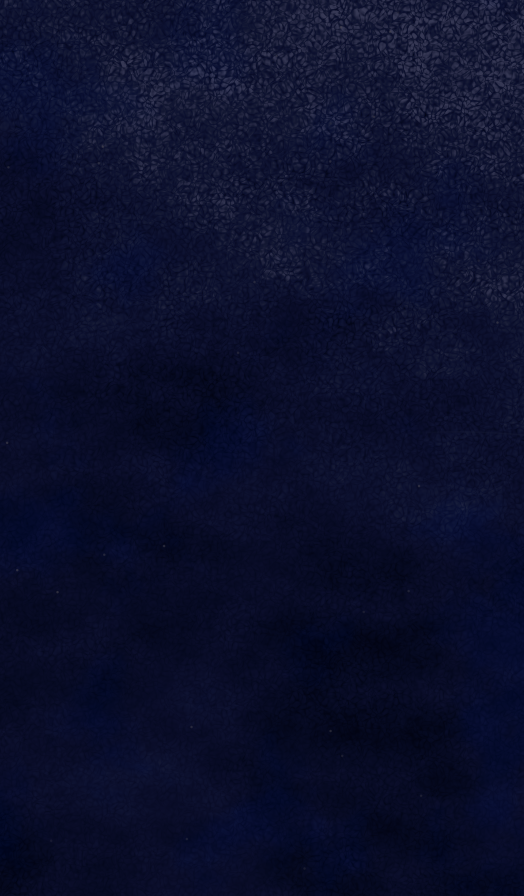
Reproduce this texture procedurally as a WebGL 1 fragment shader.

```glsl
precision highp float;
// Dark navy leather: a pebbled hide whose dull sheen fades from the upper
// right down into deep blue. Cells and ridged gradient noise form the creases,
// layered noise the cloudy dye, and sparse specks and one scratch the wear.

uniform vec2 u_resolution;

const vec3 SHADOW = vec3(0.006, 0.014, 0.075);
const vec3 INK = vec3(0.020, 0.036, 0.127);
const vec3 NAVY = vec3(0.038, 0.050, 0.160);
const vec3 BLUE = vec3(0.052, 0.070, 0.190);
const vec3 SLATE = vec3(0.080, 0.098, 0.202);
const vec3 SHEEN = vec3(0.140, 0.150, 0.260);
const vec3 GLINT = vec3(0.210, 0.220, 0.330);
const vec3 DYE_TINT = vec3(-0.012, 0.000, 0.030);
const vec3 DUST = vec3(0.30, 0.29, 0.32);

const float GRAIN_SCALE = 165.0;   // pebbles per canvas height
const float WORM_SCALE = 105.0;    // wandering creases per canvas height
const float CLOUD_SCALE = 5.0;
const float SPECK_SCALE = 40.0;
const float SPECK_CHANCE = 0.03;
const float BASE_TONE = 0.13;
const float SHEEN_GAIN = 0.62;
const float CLOUD_GAIN = 0.42;
const float MOTTLE_GAIN = 0.22;
const float GRAIN_LOW = 0.20;      // grain contrast in the shade
const float GRAIN_HIGH = 0.50;     // extra grain contrast in the sheen

vec2 hash2(vec2 p) {
  vec3 q = fract(p.xyx * vec3(0.1031, 0.1030, 0.0973));
  q += dot(q, q.yzx + 33.33);
  return fract((q.xx + q.yz) * q.zy);
}

float gradientDot(vec2 cell, vec2 offset) {
  float angle = 6.2832 * hash2(cell).x;
  return dot(vec2(cos(angle), sin(angle)), offset);
}

float gradientNoise(vec2 p) {
  vec2 i = floor(p);
  vec2 f = p - i;
  vec2 u = f * f * f * (f * (f * 6.0 - 15.0) + 10.0);
  vec2 e = vec2(1.0, 0.0);
  float low = mix(gradientDot(i, f), gradientDot(i + e, f - e), u.x);
  float high = mix(gradientDot(i + e.yx, f - e.yx), gradientDot(i + 1.0, f - 1.0), u.x);
  return mix(low, high, u.y);
}

float fbm(vec2 p) {
  float sum = 0.0;
  float gain = 0.8;
  for (int i = 0; i < 5; i++) {
    sum += gain * gradientNoise(p);
    p = mat2(1.6, 1.2, -1.2, 1.6) * p + 17.3;
    gain *= 0.58;
  }
  return sum;
}

// Gap between the two nearest pebble centres: zero in the creases.
float creaseGap(vec2 p) {
  vec2 cell = floor(p);
  float nearest = 9.0;
  float second = 9.0;
  for (int y = -1; y <= 1; y++) {
    for (int x = -1; x <= 1; x++) {
      vec2 c = cell + vec2(float(x), float(y));
      float d = length(c + hash2(c) - p);
      second = min(second, max(nearest, d));
      nearest = min(nearest, d);
    }
  }
  return second - nearest;
}

// Dark-to-light leather colours; tones 0 to 1 span INK to SHEEN.
vec3 leatherRamp(float tone) {
  float t = tone * 4.0;
  vec3 c = mix(SHADOW, INK, clamp(t + 1.0, 0.0, 1.0));
  c = mix(c, NAVY, clamp(t, 0.0, 1.0));
  c = mix(c, BLUE, clamp(t - 1.0, 0.0, 1.0));
  c = mix(c, SLATE, clamp(t - 2.0, 0.0, 1.0));
  c = mix(c, SHEEN, clamp(t - 3.0, 0.0, 1.0));
  return mix(c, GLINT, clamp((t - 4.0) * 0.6, 0.0, 1.0));
}

float dustSpeck(vec2 uv, float pixel) {
  vec2 p = uv * SPECK_SCALE;
  vec2 cell = floor(p);
  vec2 centre = 0.2 + 0.6 * hash2(cell + 71.0);
  vec2 chance = hash2(cell + 139.0);
  float d = length(p - cell - centre);
  float disc = 1.0 - smoothstep(0.02, 0.04 + pixel * SPECK_SCALE, d);
  return disc * step(chance.x, SPECK_CHANCE) * (0.2 + 0.4 * chance.y);
}

float scratch(vec2 st, float pixel) {
  float line = 0.512 + 0.006 * sin(st.x * 9.0);
  float span = smoothstep(0.74, 0.9, st.x);
  return span * (1.0 - smoothstep(0.0, 0.0005 + pixel, abs(st.y - line)));
}

void main() {
  vec2 st = gl_FragCoord.xy / u_resolution;
  vec2 uv = gl_FragCoord.xy / u_resolution.y;
  float pixel = 1.0 / u_resolution.y;

  // Broad light and cloudy dye
  float cloud = fbm(uv * vec2(0.85, 1.25) * CLOUD_SCALE + 3.7);
  float mottling = fbm(uv * vec2(14.0, 20.0) + 41.0);
  float sheen = smoothstep(0.30, 1.04, st.y + 0.2 * (st.x - 0.5) + 0.10 * cloud);
  sheen *= mix(0.72, 1.0, smoothstep(0.0, 0.25, st.x));

  // Pebbles broken up by short wandering creases and fine pores
  vec2 bend = vec2(gradientNoise(uv * 60.0), gradientNoise(uv * 60.0 + 29.0));
  vec2 hide = mat2(0.95, 0.25, -0.3, 0.9) * uv;
  float gap = creaseGap(hide * GRAIN_SCALE + bend);
  float pebble = smoothstep(0.0, 0.35 + 0.4 * pixel * GRAIN_SCALE, gap) - 0.55;
  float worm = smoothstep(0.0, 0.3, abs(gradientNoise(hide * WORM_SCALE + bend))) - 0.6;
  float pores = gradientNoise(uv * 237.0 + 11.0);
  float grain = 0.6 * pebble + 0.5 * worm + 0.8 * pores;
  float grainGain = (GRAIN_LOW + GRAIN_HIGH * sheen) * clamp(1.0 + 0.8 * mottling, 0.4, 1.6);

  float tone = BASE_TONE + SHEEN_GAIN * sheen + CLOUD_GAIN * cloud * (1.0 - 0.3 * sheen);
  tone += MOTTLE_GAIN * mottling + grain * grainGain;
  vec3 color = leatherRamp(tone);

  // Richer dye patches, then surface wear
  float dye = smoothstep(0.0, 0.5, fbm(uv * 6.0 + 87.0)) * (1.0 - 0.5 * sheen);
  color = max(color + DYE_TINT * dye, 0.0);
  color = mix(color, DUST, dustSpeck(uv, pixel));
  color = mix(color, SLATE, 0.45 * scratch(st, pixel));
  gl_FragColor = vec4(color, 1.0);
}
```
